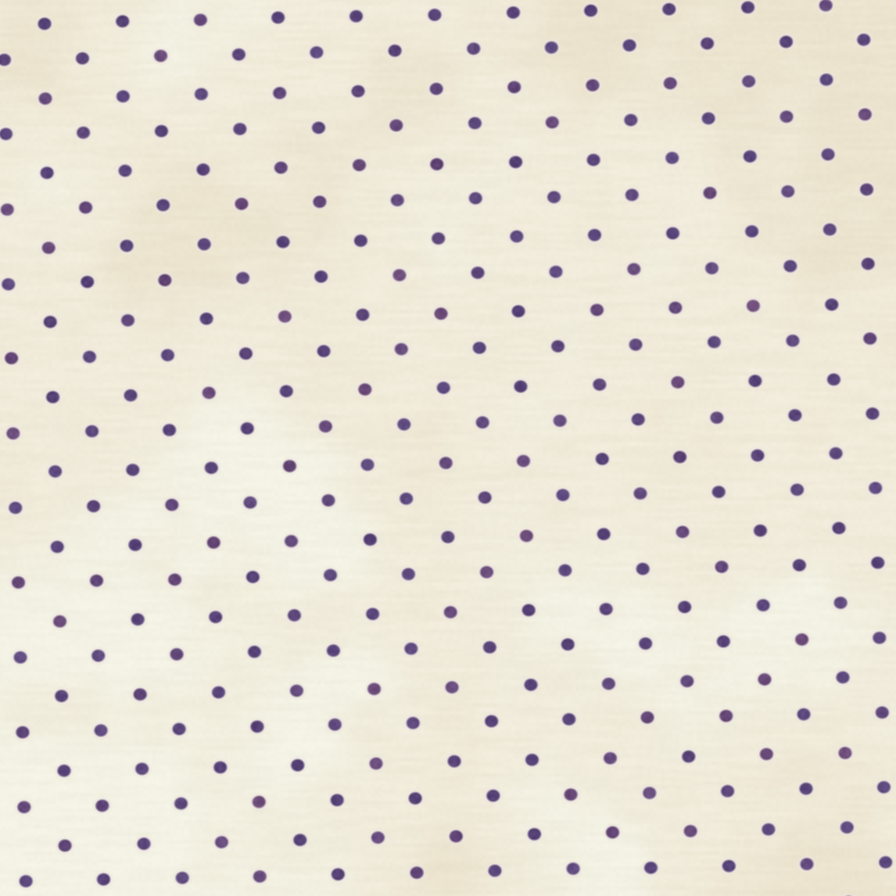
A Shadertoy shader for this pattern:

```glsl
// Cream cotton printed with small purple dots on a staggered, slightly skewed grid.
// Two interleaved lattices place the dots; layered value noise mottles the cloth
// and stretched noise adds faint horizontal threads.

const vec2 GRID_ORIGIN = vec2(0.0495, 0.974);
const vec2 STEP_ACROSS = vec2(0.0872, 0.0020);
const vec2 STEP_DOWN   = vec2(0.0021, -0.0834);
const vec2 STAGGER     = vec2(0.485, 0.475);     // second lattice, in grid steps
const vec2 DOT_RADIUS  = vec2(0.0073, 0.0067);
const float DOT_SOFT   = 0.0017;
const float HALO_WIDTH = 0.0050;
const float JITTER     = 0.0006;

const vec3 CREAM     = vec3(0.940, 0.920, 0.852);
const vec3 PALE      = vec3(0.953, 0.948, 0.893);
const vec3 TAN       = vec3(0.918, 0.882, 0.792);
const vec3 HALO      = vec3(0.925, 0.895, 0.880);
const vec3 DOT_COOL  = vec3(0.355, 0.275, 0.480);
const vec3 DOT_WARM  = vec3(0.450, 0.300, 0.465);

const float THREAD_DEPTH = 0.020;
const float GRAIN_DEPTH  = 0.012;

float hash(vec2 p) {
    vec3 q = fract(vec3(p.xyx) * 0.1031);
    q += dot(q, q.yzx + 33.33);
    return fract((q.x + q.y) * q.z);
}

float valueNoise(vec2 p) {
    vec2 i = floor(p), f = fract(p);
    f = f * f * (3.0 - 2.0 * f);
    vec2 e = vec2(0.0, 1.0);
    return mix(mix(hash(i), hash(i + e.yx), f.x),
               mix(hash(i + e.xy), hash(i + e.yy), f.x), f.y);
}

float fbm(vec2 p) {
    float sum = 0.0, amp = 0.55;
    for (int i = 0; i < 4; i++) {
        sum += amp * valueNoise(p);
        p = mat2(0.8, 0.6, -0.6, 0.8) * p * 2.03 + 17.3;
        amp *= 0.5;
    }
    return sum;
}

// Mottled dye, woven threads and fine grain
vec3 cloth(vec2 p) {
    float mottle = fbm(p * 4.2 + vec2(40.0, 63.0));
    vec3 col = mix(CREAM, PALE, smoothstep(0.52, 0.76, mottle));
    col = mix(col, TAN, 0.75 * smoothstep(0.50, 0.26, mottle));
    float thread = valueNoise(p * vec2(24.0, 230.0) + 50.0) - 0.5;
    float grain = valueNoise(p * 250.0 + 90.0) - 0.5;
    return col + THREAD_DEPTH * thread * vec3(0.8, 0.9, 1.1) + GRAIN_DEPTH * grain;
}

// Gentle sideways drift of the grid down the cloth
vec2 straighten(vec2 p) {
    float t = 3.14159 * (1.0 - p.y);
    p.x += 0.0010 * sin(t) + 0.0013 * sin(2.0 * t);
    return p;
}

// Approximate distance to the nearest dot's edge; cell identifies that dot
float dotDistance(vec2 p, float lattice, out vec2 cell) {
    mat2 grid = mat2(STEP_ACROSS, STEP_DOWN);
    vec2 shift = lattice * STAGGER;
    vec2 g = inverse(grid) * (p - GRID_ORIGIN) - shift;
    cell = floor(g + 0.5);
    vec2 id = cell + 40.0 + 80.0 * lattice;
    vec2 wobble = vec2(hash(id), hash(id + 7.0)) - 0.5;
    vec2 d = grid * (g - cell) - 2.0 * JITTER * wobble;
    cell = id;
    return (length(d / DOT_RADIUS) - 1.0) * DOT_RADIUS.y;
}

void mainImage(out vec4 fragColor, in vec2 fragCoord) {
    vec2 p = fragCoord / iResolution.y;
    float soft = max(DOT_SOFT, 0.8 / iResolution.y);
    vec3 col = cloth(p);
    vec2 q = straighten(p);

    // Printed dots with a faint bleed and small changes of ink
    for (int i = 0; i < 2; i++) {
        vec2 id;
        float d = dotDistance(q, float(i), id);
        float warmth = pow(hash(id + 21.0), 3.0);
        vec3 ink = mix(DOT_COOL, DOT_WARM, 0.7 * warmth);
        ink += 0.05 * (hash(id + 33.0) - 0.5);
        ink += 0.06 * (valueNoise(p * 260.0) - 0.5);
        col = mix(col, HALO, 0.7 * (1.0 - smoothstep(0.0, HALO_WIDTH, d)));
        col = mix(col, ink, 1.0 - smoothstep(-soft, soft, d));
    }
    fragColor = vec4(clamp(col, 0.0, 1.0), 1.0);
}
```
